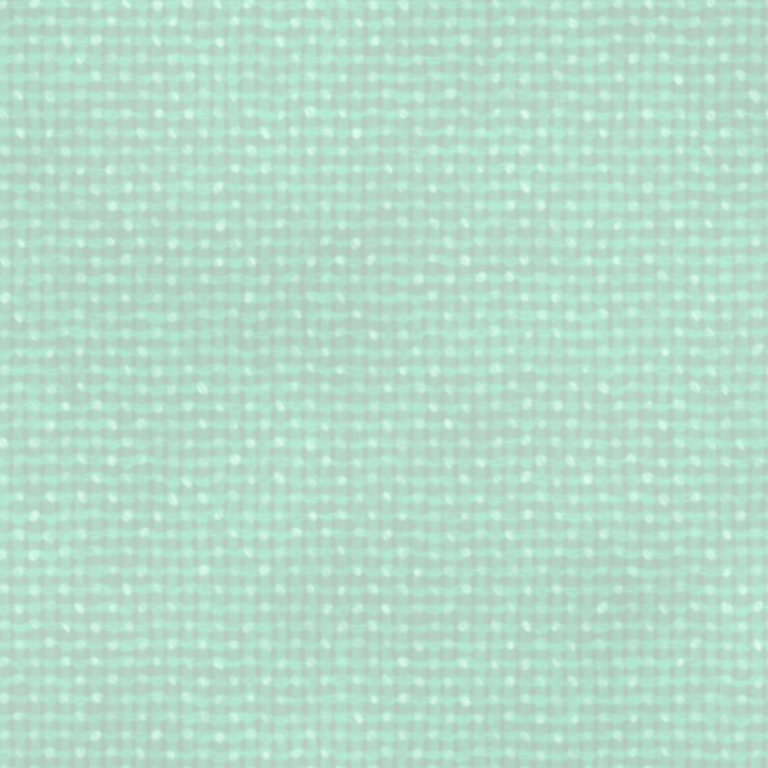
Write a WebGL 1 fragment shader that draws this texture.

```glsl
precision highp float;
// Mint plain-weave cloth: broken weft bands, pale warp knots in a checkerboard, rough fibres.

uniform vec2 u_resolution;

const float PI = 3.14159265;
const vec2 THREADS = vec2(50.0, 42.0);       // warp columns, weft rows
const vec2 WEAVE_OFFSET = vec2(0.25, -0.26); // in thread cells
const float WOBBLE = 0.22;                   // thread drift, in cells
const float WEFT_CORE = 0.07;                // half heights of a weft band, in cells
const float WEFT_EDGE = 0.39;
const float WEFT_BOW = 0.08;
const float KNOT_JITTER = 0.16;
const vec2 KNOT_RADIUS = vec2(0.47, 0.42);
const float FIBRE_STRENGTH = 0.55;
const float CLOUD_STRENGTH = 0.035;

const vec3 GROUND = vec3(0.705, 0.815, 0.758);
const vec3 MINT = vec3(0.705, 0.918, 0.835);
const vec3 KNOT = vec3(0.850, 0.970, 0.920);

float hash(vec2 p) {
    p = fract(p * vec2(0.1031, 0.1137));
    p += dot(p, p.yx + 33.33);
    return fract((p.x + p.y) * p.x * 17.31);
}

float noise(vec2 p) {
    vec2 i = floor(p);
    vec2 f = fract(p);
    f = f * f * (3.0 - 2.0 * f);
    float low = mix(hash(i), hash(i + vec2(1.0, 0.0)), f.x);
    float high = mix(hash(i + vec2(0.0, 1.0)), hash(i + vec2(1.0, 1.0)), f.x);
    return mix(low, high, f.y);
}

// Soft ellipse with its own place, size, tilt and brightness in each cell.
float knotShape(vec2 cell, vec2 f) {
    vec2 jitter = vec2(hash(cell + 3.7), hash(cell + 8.2)) - 0.5;
    vec2 d = f - jitter * KNOT_JITTER;
    d.y += d.x * (hash(cell + 15.1) - 0.35) * 0.7;
    float size = mix(0.75, 1.05, hash(cell + 21.4));
    float body = 1.0 - smoothstep(0.3, 1.0, length(d / (KNOT_RADIUS * size)));
    float shine = hash(cell + 40.9);
    return body * mix(0.35, 1.0, shine);
}

void main() {
    vec2 uv = gl_FragCoord.xy / u_resolution;

    // Thread grid with a gentle drift
    vec2 q = uv * THREADS + WEAVE_OFFSET;
    vec2 drift = vec2(noise(q * vec2(0.5, 0.3) + 11.0), noise(q * vec2(0.6, 0.25) + 57.0));
    q += (drift - 0.5) * WOBBLE;
    vec2 cell = floor(q);
    vec2 f = fract(q) - 0.5;
    float isKnot = mod(cell.x + cell.y, 2.0);

    // Weft bands bow up and down, thin and fade as they cross the warp
    float crossing = sin(PI * q.x) * cos(PI * cell.y);
    float thickness = 0.20 * (noise(q * vec2(1.3, 1.0) + 90.0) - 0.5);
    float frayed = 0.10 * (noise(uv * vec2(190.0, 120.0) + 33.0) - 0.5);
    float weftDistance = abs(f.y + WEFT_BOW * crossing) - thickness - frayed;
    float weft = 1.0 - smoothstep(WEFT_CORE, WEFT_EDGE, weftDistance);
    float weftShade = mix(0.55, 1.05, noise(q * vec2(1.1, 0.9) + 210.0));

    // Warp threads show in the gaps, with dark seams between them
    float warp = 1.0 - smoothstep(0.12, 0.44, abs(f.x + 0.05 * cos(PI * q.y)));
    float seam = smoothstep(0.27, 0.5, abs(f.x));
    float warpShade = mix(0.08, 0.55, noise(q * vec2(1.0, 0.7) + 140.0));

    // Rough fibres along both directions
    float alongWeft = noise(uv * vec2(150.0, 330.0)) - 0.5;
    float alongWarp = noise(uv * vec2(330.0, 130.0) + 70.0) - 0.5;
    float fibre = mix(alongWarp, alongWeft, weft) * FIBRE_STRENGTH;

    float tone = weft * weftShade + (1.0 - weft) * warp * warpShade;
    tone += fibre * (0.35 + 0.65 * weft) - 0.26 * seam;
    tone += 0.22 * (noise(uv * vec2(6.0, 9.0) + 19.0) - 0.5);
    vec3 color = mix(GROUND, MINT, clamp(tone, -0.12, 1.0));

    // Pale knots where the warp passes over, split by slanted fibres
    vec2 slant = vec2(dot(uv, vec2(0.8, 0.5)), dot(uv, vec2(-0.5, 0.8)));
    float strand = noise(slant * vec2(280.0, 120.0));
    float knot = isKnot * knotShape(cell, f) * mix(0.40, 1.20, strand);
    color = mix(color, KNOT, clamp(knot, 0.0, 1.0));

    // Broad uneven shade over the cloth
    color *= 1.0 + CLOUD_STRENGTH * (noise(uv * 5.0 + 5.0) - 0.5);
    gl_FragColor = vec4(color, 1.0);
}
```
